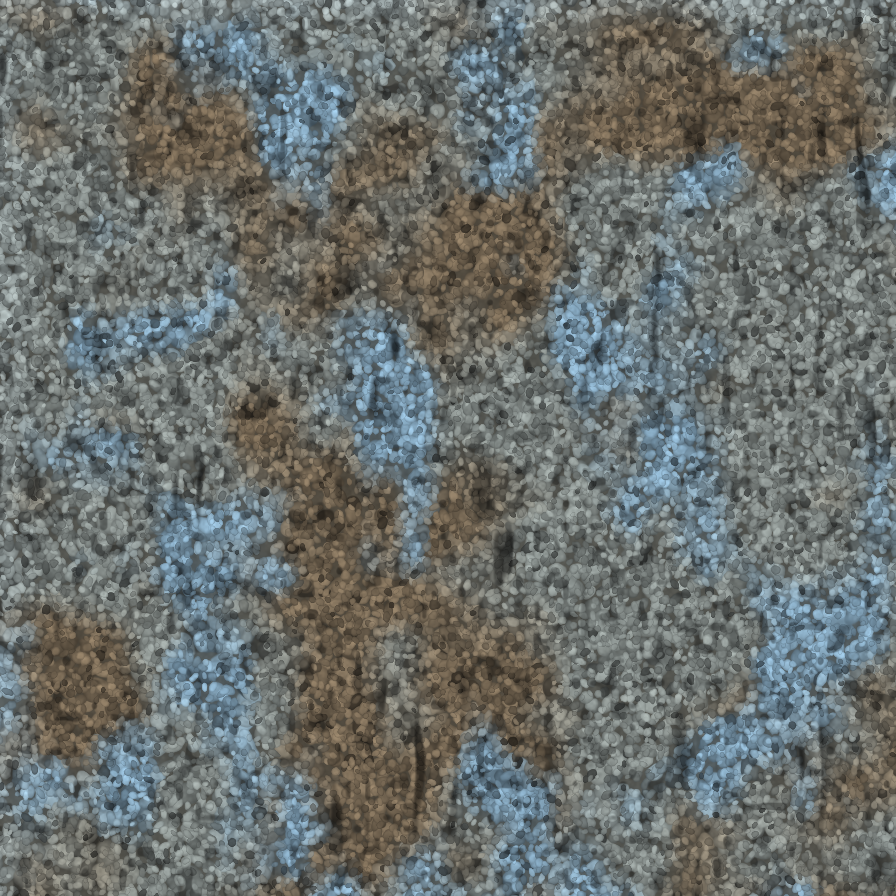
Write a three.js fragment shader that draws this texture.

```glsl
// Weathered pebble-dash wall: overlapping grey grains with brown stains and blue patches.
varying vec2 vUv;

const vec3 GAP_COLOR   = vec3(0.27, 0.26, 0.23);
const vec3 GREY_STONE  = vec3(0.52, 0.55, 0.54);
const vec3 BROWN_STONE = vec3(0.47, 0.41, 0.33);
const vec3 BLUE_STONE  = vec3(0.50, 0.63, 0.72);
const vec3 PALE_EDGE   = vec3(0.62, 0.67, 0.68);

const float COARSE_CELLS = 44.0;  // grain cells across the canvas
const float LAYER_RATIO  = 1.38;  // each layer is finer by this factor
const int   LAYERS       = 4;
const float STAIN_SCALE  = 6.0;
const float BLUE_SCALE   = 9.0;
const float TONE_SPREAD  = 0.52;
const float RIM_SHADE    = 0.22;
const float GRIT         = 0.24;
const float CRACK_DEPTH  = 0.50;

float hash(vec2 p) {
  vec3 q = fract(vec3(p.xyx) * 0.1031);
  q += dot(q, q.yzx + 33.33);
  return fract((q.x + q.y) * q.z);
}

vec2 hash2(vec2 p) {
  return vec2(hash(p), hash(p + 57.3));
}

float noise(vec2 p) {
  vec2 cell = floor(p);
  vec2 f = fract(p);
  f = f * f * (3.0 - 2.0 * f);
  float low = mix(hash(cell), hash(cell + vec2(1.0, 0.0)), f.x);
  float high = mix(hash(cell + vec2(0.0, 1.0)), hash(cell + 1.0), f.x);
  return mix(low, high, f.y);
}

float fbm(vec2 p) {
  float sum = 0.0;
  float weight = 0.55;
  for (int i = 0; i < 3; i++) {
    sum += weight * noise(p);
    p = p * 2.03 + 17.1;
    weight *= 0.5;
  }
  return sum / 0.9625;
}

// Regional stone colour: brown stains, blue patches, pale top and left borders
vec3 stoneColor(vec2 p) {
  float stain = smoothstep(0.60, 0.36, fbm(p * STAIN_SCALE + 3.7) + 0.08 * (p.y - 0.5));
  float blue = smoothstep(0.54, 0.74, fbm(p * vec2(BLUE_SCALE, BLUE_SCALE * 0.85) + 41.0));
  float border = max(smoothstep(0.96, 1.0, p.y), 0.6 * smoothstep(0.06, 0.0, p.x));
  vec3 color = mix(GREY_STONE, BROWN_STONE, stain);
  color = mix(color, BLUE_STONE, blue);
  return mix(color, PALE_EDGE, 0.7 * border);
}

// Paints one layer of rounded, randomly turned grains over the colour below
vec3 paintGrains(vec3 below, vec2 p, float cells, float seed) {
  vec2 grid = p * cells + seed * 7.31;
  vec2 home = floor(grid);
  for (int j = -1; j <= 1; j++) {
    for (int i = -1; i <= 1; i++) {
      vec2 id = home + vec2(float(i), float(j));
      vec2 key = id + seed * 131.0;
      vec2 center = id + 0.15 + 0.7 * hash2(key);
      vec2 d = grid - center;
      vec2 shape = hash2(key + 11.7);
      float angle = 1.57 + (shape.x - 0.5) * 2.6;
      vec2 axis = vec2(cos(angle), sin(angle));
      float stretch = 1.0 + 0.35 * shape.y;
      vec2 local = vec2(dot(d, axis) / stretch, dot(d, vec2(-axis.y, axis.x)) * stretch);
      float radius = mix(0.34, 0.70, hash(key + 23.9));
      float wobble = 0.30 * (noise(grid * 2.6 + key) - 0.5);
      float dist = length(local) / radius + wobble;
      float cover = smoothstep(1.0, 0.80, dist) * step(0.30, hash(key + 71.3));

      // Tone per grain, with a few dark ones and a shaded rim
      float tone = 0.98 + TONE_SPREAD * (hash(key + 37.1) - 0.5);
      tone *= 1.0 - 0.38 * step(0.91, hash(key + 83.7));
      tone *= 1.0 - RIM_SHADE * smoothstep(0.45, 1.0, dist);
      tone += 0.07 * dot(d, vec2(-0.4, 0.9));
      vec3 grain = stoneColor((center - seed * 7.31) / cells) * tone;
      below = mix(below, grain, cover * 0.88);
    }
  }
  return below;
}

// Short, dark, mostly upright crevices
float crevices(vec2 p) {
  float bend = 0.012 * (noise(p * 14.0) - 0.5);
  float streak = noise(vec2((p.x + bend) * 75.0, p.y * 13.0));
  float region = smoothstep(0.48, 0.68, fbm(p * 7.0 + 88.0));
  return smoothstep(0.68, 0.90, streak) * region;
}

void main() {
  vec3 color = mix(GAP_COLOR, stoneColor(vUv) * 0.7, 0.45);
  float cells = COARSE_CELLS;
  for (int layer = 0; layer < LAYERS; layer++) {
    color = paintGrains(color, vUv, cells, float(layer) + 1.0);
    cells *= LAYER_RATIO;
  }

  // Dark hollows, crevices and fine grit
  float hollow = smoothstep(0.66, 0.84, noise(vUv * vec2(95.0, 80.0) + 9.0));
  color *= 1.0 - 0.32 * hollow;
  color *= 1.0 - CRACK_DEPTH * crevices(vUv);
  float grit = 0.6 * noise(vUv * 170.0) + 0.4 * noise(vUv * 330.0 + 5.0);
  color *= 1.04 + GRIT * (grit - 0.5);
  gl_FragColor = vec4(color, 1.0);
}
```
